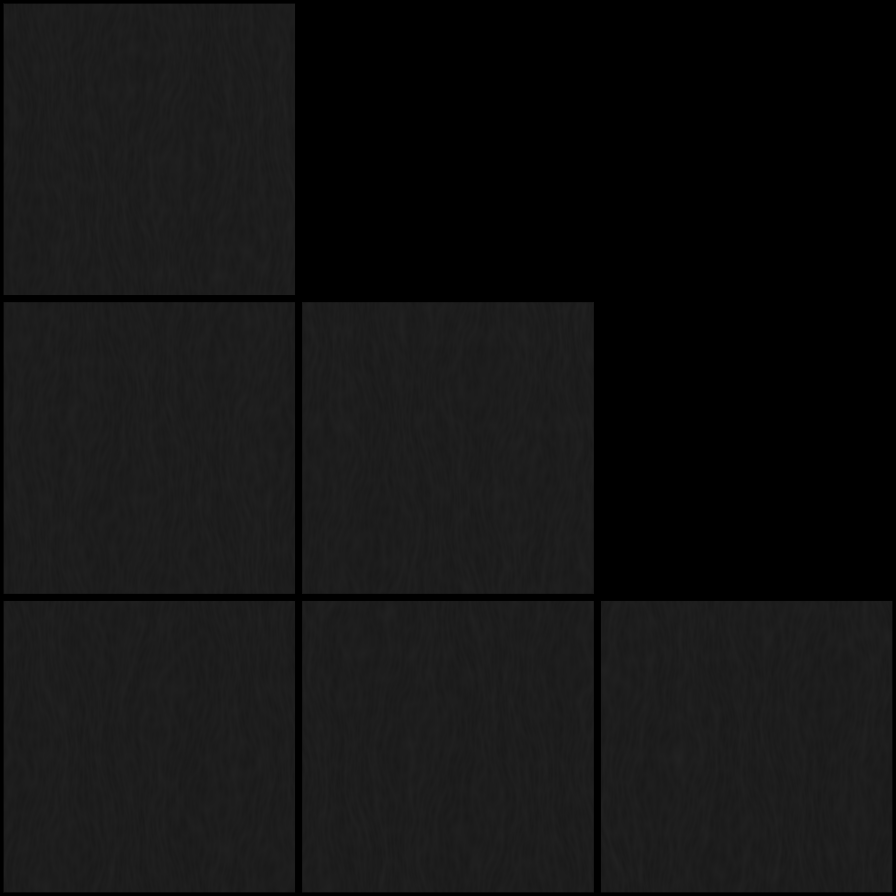
Reproduce this texture procedurally as a Shadertoy shader.

```glsl
// Staircase of six dark wood-grain panels separated by black gaps.
#define GRID 3.0
#define PANEL_HALF 0.488
#define BASE_TONE 0.113
#define FIBRES vec2(66.0, 13.0)
#define PORES vec2(42.0, 24.0)
#define FIBRE_CONTRAST 0.020
#define PORE_CONTRAST 0.010
#define RING_CONTRAST 0.005
#define WARP 0.022

vec2 hash2(vec2 p) {
    vec3 q = fract(p.xyx * vec3(0.1031, 0.1030, 0.0973));
    q += dot(q, q.yzx + 33.33);
    return fract((q.xx + q.yz) * q.zy);
}

// Distance to the nearest scattered point
float cellular(vec2 p) {
    vec2 cell = floor(p);
    float nearest = 4.0;
    for (int y = -1; y <= 1; y++) {
        for (int x = -1; x <= 1; x++) {
            vec2 neighbour = cell + vec2(x, y);
            vec2 offset = neighbour + hash2(neighbour) - p;
            nearest = min(nearest, dot(offset, offset));
        }
    }
    return sqrt(nearest);
}

// Layered sines bend the upright fibres into long, slow waves
float bend(vec2 p, float seed) {
    float wave = sin(p.y * 5.0 + p.x * 9.0 + seed);
    wave += 0.5 * sin(p.y * 11.0 - p.x * 17.0 + seed * 2.3);
    wave += 0.2 * sin(p.y * 27.0 + p.x * 31.0 + seed * 3.7);
    return p.x + WARP * wave;
}

float woodTone(vec2 p, float seed) {
    vec2 grain = vec2(bend(p, seed), p.y);
    vec2 shift = vec2(seed * 17.0, seed * 5.0);

    float fibre = cellular(grain * FIBRES + shift) - 0.45;
    float pore = cellular(grain * PORES + shift + 90.0) - 0.45;
    float rings = sin(grain.x * 46.0 + 2.0 * sin(grain.x * 13.0 + seed));
    rings += 0.6 * sin(grain.x * 119.0 + seed * 4.0);

    return BASE_TONE + FIBRE_CONTRAST * fibre
         + PORE_CONTRAST * pore + RING_CONTRAST * 0.5 * rings;
}

void mainImage(out vec4 fragColor, in vec2 fragCoord) {
    vec2 grid = fragCoord / iResolution.xy * GRID;
    vec2 cell = floor(grid);
    vec2 local = fract(grid);

    // Panel mask with one-pixel soft edges
    vec2 fromCentre = abs(local - 0.5);
    float edge = max(fromCentre.x, fromCentre.y) - PANEL_HALF;
    float pixel = GRID / min(iResolution.x, iResolution.y);
    float panel = 1.0 - smoothstep(-0.5 * pixel, 0.5 * pixel, edge);

    // Keep the lower-left triangle of the grid
    panel *= step(cell.x + cell.y, GRID - 0.5);

    float seed = cell.x * 2.1 + cell.y * 3.4 + 1.0;
    fragColor = vec4(vec3(woodTone(local, seed) * panel), 1.0);
}
```
